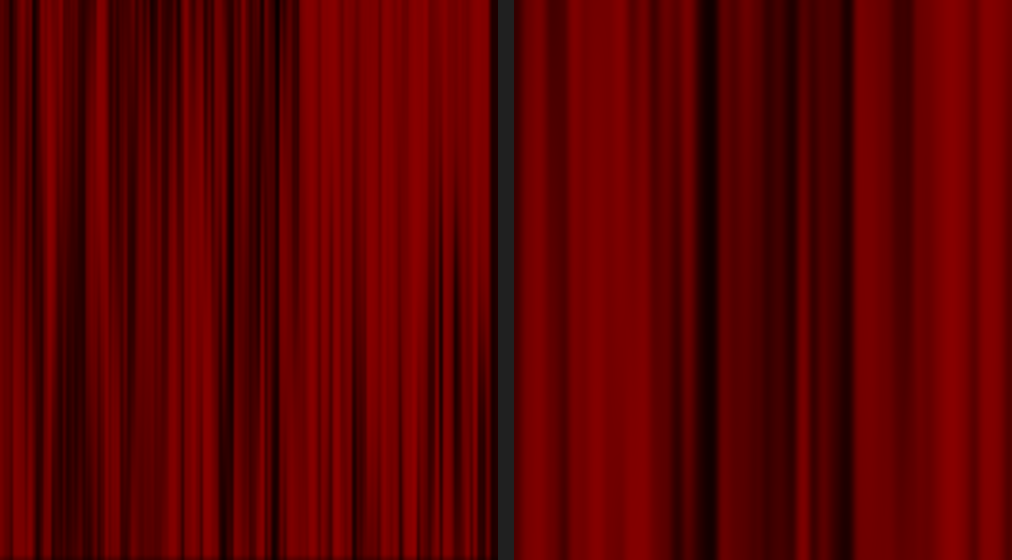
Left, the full canvas; right, a detail of the centre.
Reproduce this texture procedurally as a Shadertoy shader.

```glsl
// Dark red theatre curtain: soft vertical folds, a bright panel overlapping a shaded one.

const vec3 CLOTH_TINT = vec3(1.0, 0.0, 0.0);
const float SEAM_X = 0.6;
const int CREASE_COUNT = 9;

// Hash without sine: maps a 2D cell to 0..1.
float hash(vec2 cell) {
    vec3 p = fract(vec3(cell.xyx) * 0.1031);
    p += dot(p, p.yzx + 33.33);
    return fract((p.x + p.y) * p.z);
}

// One strand of cloth: smooth brightness along its height, with its own offset.
float strand(float column, float height, float seed) {
    float y = height + 7.0 * hash(vec2(column, seed + 3.0));
    float row = floor(y);
    float t = smoothstep(0.0, 1.0, y - row);
    vec2 cell = vec2(column + seed * 17.0, row + seed);
    return mix(hash(cell), hash(cell + vec2(0.0, 1.0)), t);
}

// Neighbouring strands blended into long vertical streaks, centred on zero.
float streaks(vec2 uv, float columns, float rows, float seed) {
    float x = uv.x * columns;
    float column = floor(x);
    float t = smoothstep(0.0, 1.0, x - column);
    float height = uv.y * rows;
    return mix(strand(column, height, seed), strand(column + 1.0, height, seed), t) - 0.5;
}

// Broad, medium and fine folds.
float folds(vec2 uv) {
    return 0.20 * streaks(uv, 29.0, 1.2, 1.0)
         + 0.40 * streaks(uv, 67.0, 1.4, 2.0)
         + 0.42 * streaks(uv, 131.0, 1.5, 5.0);
}

// Narrow dark creases that open downwards on the bright panel.
float creases(vec2 uv) {
    float shade = 0.0;
    for (int i = 0; i < CREASE_COUNT; i++) {
        float id = float(i);
        float slot = (id + 0.2 + 0.6 * hash(vec2(id, 41.0))) / float(CREASE_COUNT);
        float x = mix(SEAM_X + 0.01, 0.98, slot);
        float top = mix(0.4, 1.0, hash(vec2(id, 53.0)));
        float width = mix(0.004, 0.008, hash(vec2(id, 67.0)));
        float offset = (uv.x - x) / width;
        float opened = 1.0 - smoothstep(top - 0.4, top, uv.y);
        shade += opened * exp(-offset * offset) * mix(0.1, 0.3, hash(vec2(id, 71.0)));
    }
    return shade;
}

// Keeps the brightness inside the cloth's range with soft shoulders.
float softLimit(float value, float middle, float range) {
    return middle + range * tanh((value - middle) / range);
}

void mainImage(out vec4 fragColor, in vec2 fragCoord) {
    vec2 uv = fragCoord / iResolution.xy;
    float fold = folds(uv);

    // Shaded panel, deepest at the top and beside the seam.
    float valley = smoothstep(0.48, 0.56, uv.x) * 0.06;
    float shaded = mix(0.365, 0.255, uv.y) - valley + 0.95 * fold;

    // Bright panel, smooth at the top and more pleated below.
    float bright = mix(0.42, 0.49, smoothstep(0.0, 0.8, uv.y));
    bright += mix(0.85, 0.45, smoothstep(0.1, 0.8, uv.y)) * fold - creases(uv);

    // The overlap is crisp above and melts into the folds below.
    float blur = mix(0.03, 0.004, smoothstep(0.1, 0.5, uv.y));
    float panel = smoothstep(SEAM_X - blur, SEAM_X + blur, uv.x);
    float red = softLimit(mix(shaded, bright, panel), 0.28, 0.31);

    // Darkened right border and hem.
    red *= 1.0 - 0.75 * smoothstep(0.978, 0.99, uv.x);
    red *= mix(0.75, 1.0, smoothstep(0.0, 0.012, uv.y));

    fragColor = vec4(CLOTH_TINT * max(red, 0.0), 1.0);
}
```
